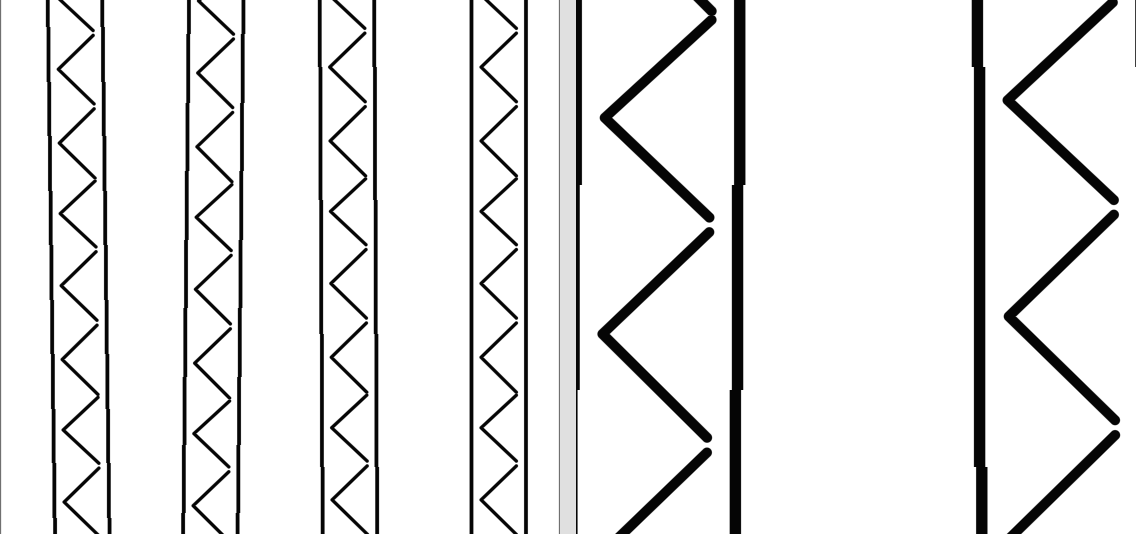
Left: the whole. Right: its middle third, enlarged.
Write a WebGL 1 fragment shader that draws this pattern.

```glsl
precision highp float;
// Four slightly leaning ladder strips: two black rails with broken zigzag bracing between.

uniform vec2 u_resolution;

const float CANVAS_HEIGHT = 732.0;  // design units down the canvas
const float RAIL_GAP = 74.7;
const float RAIL_HALF = 2.6;
const float BRACE_HALF = 2.3;
const float APEX_X = 13.2;          // brace apex, measured from the left rail
const float TIP_X = 61.5;           // brace tips, measured from the left rail
const float TRIPLE = 296.6;         // height of three chevrons
const vec3 INK = vec3(0.02);
const vec3 EDGE_GREY = vec3(0.42);

float segmentDistance(vec2 p, vec2 a, vec2 b) {
  vec2 ap = p - a;
  vec2 ab = b - a;
  return length(ap - ab * clamp(dot(ap, ab) / dot(ab, ab), 0.0, 1.0));
}

// Two arms opening to the right; reach holds their heights above and below.
float chevronDistance(vec2 p, vec2 apex, vec2 reach) {
  float run = TIP_X - APEX_X;
  float upper = segmentDistance(p, apex, apex + vec2(run, -reach.x));
  float lower = segmentDistance(p, apex, apex + vec2(run, reach.y));
  return min(upper, lower);
}

// Chevrons repeat in threes with uneven spacing and arm lengths.
float zigzagDistance(vec2 p, float phase) {
  vec3 offsets = vec3(0.0, 101.2, 197.8);
  vec3 reaches = vec3(46.5, 47.0, 44.7);
  float d = 1e3;
  for (int i = 0; i < 3; i++) {
    float y = p.y - phase - offsets[i];
    y = mod(y + 0.5 * TRIPLE, TRIPLE) - 0.5 * TRIPLE;
    vec2 reach = vec2(reaches[i], reaches[i] + 0.9);
    d = min(d, chevronDistance(vec2(p.x, y), vec2(APEX_X, 0.0), reach));
  }
  return d;
}

// Rails lean in small whole steps, the bracing leans smoothly.
float stripDistance(vec2 p, float left, float lean, float phase) {
  float shift = lean * p.y / CANVAS_HEIGHT;
  float railX = p.x - left - floor(shift + 0.5);
  float rails = abs(abs(railX - 0.5 * RAIL_GAP) - 0.5 * RAIL_GAP) - RAIL_HALF;
  float braces = zigzagDistance(vec2(p.x - left - shift, p.y), phase) - BRACE_HALF;
  return min(rails, braces);
}

float coverage(float d, float pixel) {
  return 1.0 - smoothstep(-0.75 * pixel, 0.75 * pixel, d);
}

void main() {
  float pixel = CANVAS_HEIGHT / u_resolution.y;
  vec2 p = vec2(gl_FragCoord.x, u_resolution.y - gl_FragCoord.y) * pixel;
  float canvasWidth = u_resolution.x * pixel;

  // Strip positions at the top, sideways drift to the bottom, first apex height
  vec4 lefts = vec4(65.5, 259.0, 438.3, 646.3);
  vec4 leans = vec4(9.8, -7.8, 4.0, 0.0);
  vec4 phases = vec4(95.0, 100.0, 92.0, 92.0);
  float strips = 1e3;
  for (int i = 0; i < 4; i++) {
    strips = min(strips, stripDistance(p, lefts[i], leans[i], phases[i]));
  }

  // Thin grey lines along both sides of the canvas
  float sides = min(p.x, canvasWidth - p.x) - 1.5;

  vec3 color = mix(vec3(1.0), EDGE_GREY, coverage(sides, pixel));
  color = mix(color, INK, coverage(strips, pixel));
  gl_FragColor = vec4(color, 1.0);
}
```
